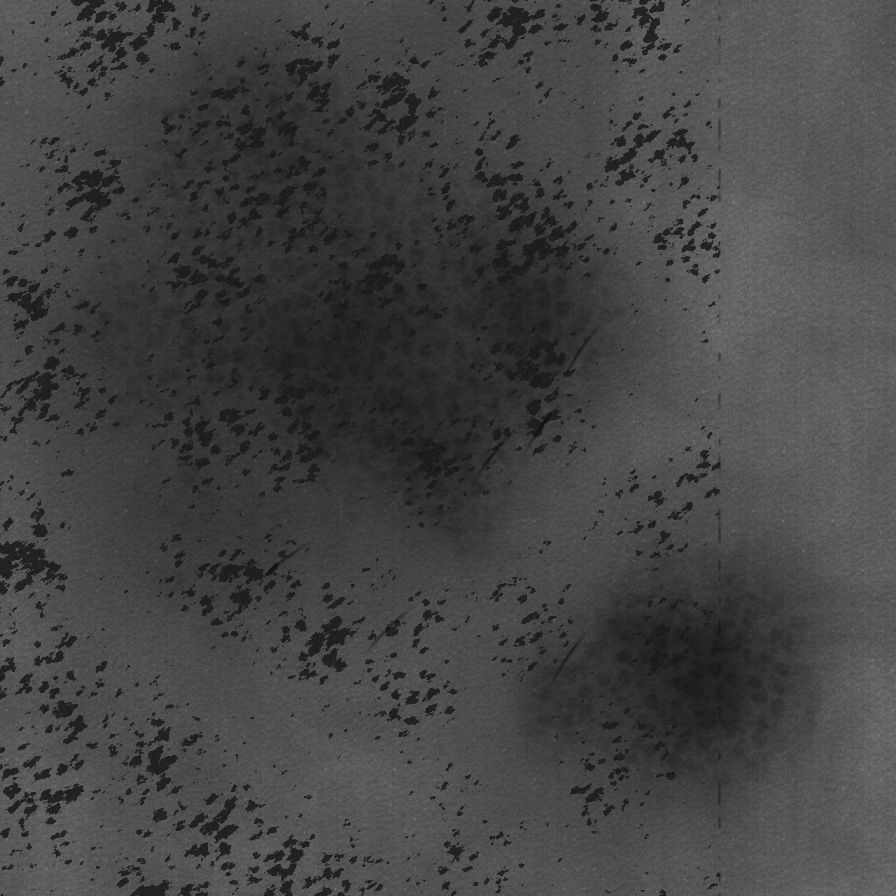
Give the GLSL for this texture, as a Shadertoy shader.

```glsl
vec2 hash2(vec2 p) {
    vec3 q = fract(p.xyx * vec3(.1031, .1030, .0973));
    q += dot(q, q.yzx + 33.33);
    return fract((q.xx + q.yz) * q.zy);
}

mat2 rotation(float angle) {
    float c = cos(angle), s = sin(angle);
    return mat2(c, -s, s, c);
}

// Distance to the nearest scattered cell point
float cells(vec2 p) {
    vec2 home = floor(p), local = fract(p);
    float nearest = 4.;
    for (int y = -1; y <= 1; y++)
        for (int x = -1; x <= 1; x++) {
            vec2 offset = vec2(x, y);
            vec2 d = offset + hash2(home + offset) - local;
            nearest = min(nearest, dot(d, d));
        }
    return sqrt(nearest);
}

float raggedCells(vec2 p) {
    float sum = 0., weight = .5;
    for (int i = 0; i < 4; i++) {
        sum += weight * cells(p);
        p = rotation(.5) * p * 2.03 + 7.3;
        weight *= .55;
    }
    return sum;
}

// Layered, warped sines, centred on zero
float clouds(vec2 p) {
    float sum = 0., weight = .5;
    for (int i = 0; i < 6; i++) {
        p = rotation(.7) * p * 1.75 + 1.3;
        p += .6 * sin(p.yx * 1.3);
        sum += weight * sin(p.x + sin(p.y * .7)) * sin(p.y);
        weight *= .64;
    }
    return sum;
}

// Soft soot stains: centre, radius, strength
float soot(vec2 p) {
    vec4 stains[10] = vec4[10](
        vec4(.38, .63, .29, .46), vec4(.35, .61, .09, .38),
        vec4(.60, .66, .09, .42), vec4(.48, .49, .09, .34),
        vec4(.28, .85, .14, .20), vec4(.79, .28, .10, .75),
        vec4(.74, .18, .14, .34), vec4(.13, .60, .11, .24),
        vec4(.22, .40, .10, .26), vec4(.61, .20, .06, .28));
    float sum = 0.;
    for (int i = 0; i < 10; i++) {
        vec2 d = (p - stains[i].xy) / stains[i].z;
        sum += stains[i].w * exp(-dot(d, d));
    }
    return sum;
}

float scratches(vec2 p) {
    float sum = 0.;
    for (int i = 0; i < 6; i++) {
        vec2 random = hash2(vec2(i, 17));
        vec2 d = rotation(.6 + .4 * random.x) * (p - .25 - .4 * random);
        d.y += 2. * d.x * d.x;
        sum += (1. - smoothstep(.0006, .0028, abs(d.y)))
             * (1. - smoothstep(.01, .045, abs(d.x)));
    }
    return min(sum, 1.);
}

void mainImage(out vec4 fragColor, in vec2 fragCoord) {
    vec2 uv = fragCoord / iResolution.xy;
    float mist = clouds(uv * 3.);
    float mottling = clouds(uv * 11. + 4.);
    float leftOfSeam = 1. - smoothstep(.802, .805, uv.x);

    // Worn paper ground
    float tone = .335 + .03 * smoothstep(.5, .95, uv.x) - .02 * smoothstep(.7, 1., uv.y);
    tone += .05 * mist + .03 * mottling;

    // Stains break up into round spots at their borders
    vec2 drift = .035 * vec2(mottling, clouds(uv * 9. + 20.));
    float stain = soot(uv + drift) * (1. + .5 * mist + .3 * mottling);
    float spots = 1. - smoothstep(.18, .48, cells(uv * 42.));
    spots += .7 * (1. - smoothstep(.15, .42, cells(uv * 75. + 9.)));
    stain += .16 * spots * smoothstep(.15, .6, stain);
    tone *= exp(-max(stain, 0.));

    // Embossed fibre grain, fine noise and pale specks
    vec2 fibre = rotation(.5) * uv * vec2(130, 190);
    float emboss = cells(fibre) - cells(fibre + vec2(.15, .4));
    float grain = hash2(floor(uv * 512.)).x - .5;
    float streak = hash2(vec2(floor(uv.x * 256.), 3)).x - .5;
    tone *= 1. + .11 * emboss + .13 * grain + .03 * streak;
    float speckSeed = hash2(floor(uv * 90.)).y;
    float speck = 1. - smoothstep(.06, .2, length(fract(uv * 90.) - .3 - .4 * speckSeed));
    tone += .07 * speck * step(.93, speckSeed) * exp(-stain);

    // Clustered slanted flakes, ending at the seam
    vec2 flakeSpace = rotation(.6) * (uv + .004 * mottling) * vec2(40, 64);
    float cluster = raggedCells(uv * 7. + 3.) - .43;
    float threshold = .265 - .8 * cluster;
    threshold -= .06 * smoothstep(.25, .7, uv.x) * (1. - smoothstep(.45, .75, uv.y));
    float flakes = 1. - smoothstep(-.025, .03, raggedCells(flakeSpace) - threshold);
    tone = mix(tone, min(tone, .105 + .03 * grain), .88 * flakes * leftOfSeam);

    // Scratches and the broken seam line
    tone *= 1. - .4 * scratches(uv);
    float seam = 1. - smoothstep(.0006, .002, abs(uv.x - .803));
    tone *= 1. - .35 * seam * smoothstep(.3, .6, cells(uv * vec2(3, 50)));

    fragColor = vec4(vec3(tone) * vec3(1.005, 1., 1.), 1);
}
```
